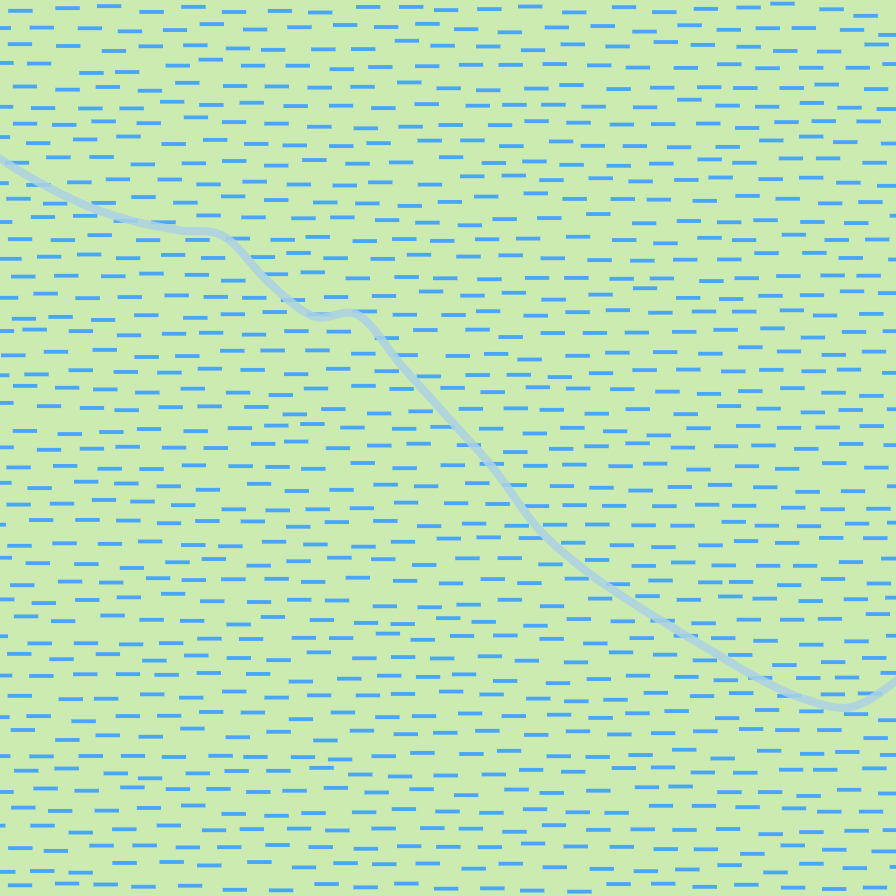
Give the GLSL for this pattern, as a Shadertoy shader.

```glsl
vec2 hash2(vec2 p) {
    vec3 q = fract(p.xyx * vec3(0.1031, 0.103, 0.0973));
    q += dot(q, q.yzx + 33.33);
    return fract((q.xx + q.yz) * q.zy);
}

float gradientNoise(vec2 p) {
    vec2 i = floor(p), f = p - i;
    vec2 u = f * f * f * (f * (f * 6.0 - 15.0) + 10.0);
    float corner[4];
    for (int k = 0; k < 4; k++) {
        vec2 o = vec2(k & 1, k >> 1);
        corner[k] = dot(hash2(i + o + 71.0) * 2.0 - 1.0, f - o);
    }
    return mix(mix(corner[0], corner[1], u.x), mix(corner[2], corner[3], u.x), u.y);
}

float boxDistance(vec2 p, vec2 halfSize) {
    vec2 d = abs(p) - halfSize;
    return length(max(d, 0.0)) + min(max(d.x, d.y), 0.0);
}

// Staggered rows of short dashes, drifting off the lattice
float dashDistance(vec2 uv) {
    vec2 pitch = 1.0 / vec2(21.0, 47.0);
    float row = floor(uv.y / pitch.y);
    float nearest = 1.0;
    for (int j = -1; j <= 1; j++) {
        float y = row + float(j);
        float stagger = 0.5 * mod(y, 2.0);
        float column = floor(uv.x / pitch.x - stagger);
        for (int i = -1; i <= 1; i++) {
            vec2 cell = vec2(column + float(i), y);
            vec2 drift = vec2(gradientNoise(cell * 0.23), gradientNoise(cell * 0.37 + 19.0));
            vec2 jitter = (hash2(cell + 130.0) - 0.5) * vec2(0.22, 0.42);
            vec2 center = (cell + vec2(stagger, 0.0) + 0.5 + drift * vec2(0.3, 0.45) + jitter) * pitch;
            nearest = min(nearest, boxDistance(uv - center, vec2(0.0136, 0.00215)));
        }
    }
    return nearest;
}

// Stream height: Catmull-Rom spline through evenly spaced levels
float streamHeight(float x) {
    float level[23] = float[23](
        0.860, 0.823, 0.793, 0.769, 0.753, 0.743, 0.736, 0.685,
        0.647, 0.648, 0.590, 0.534, 0.478, 0.411, 0.366, 0.331,
        0.300, 0.270, 0.241, 0.219, 0.211, 0.240, 0.285);
    float s = clamp(x, 0.0, 1.0) * 20.0;
    int k = min(int(s), 19);
    float t = s - float(k);
    float a = level[k], b = level[k + 1], c = level[k + 2], d = level[k + 3];
    return b + 0.5 * t * (c - a + t * (2.0 * a - 5.0 * b + 4.0 * c - d + t * (3.0 * (b - c) + d - a)));
}

float streamDistance(vec2 uv) {
    float slope = (streamHeight(uv.x + 0.002) - streamHeight(uv.x - 0.002)) / 0.004;
    return abs(uv.y - streamHeight(uv.x)) / sqrt(1.0 + slope * slope) - 0.0046;
}

float coverage(float distance, float pixel) {
    return 1.0 - smoothstep(-0.6 * pixel, 0.6 * pixel, distance);
}

void mainImage(out vec4 fragColor, in vec2 fragCoord) {
    vec2 uv = fragCoord / iResolution.y;
    float pixel = 1.0 / iResolution.y;

    vec3 color = vec3(0.80, 0.92, 0.69);
    color = mix(color, vec3(0.29, 0.65, 0.98), coverage(dashDistance(uv), pixel));

    // Translucent stream above the dashes
    color = mix(color, vec3(0.67, 0.826, 0.89), 0.85 * coverage(streamDistance(uv), pixel));

    fragColor = vec4(color, 1.0);
}
```
